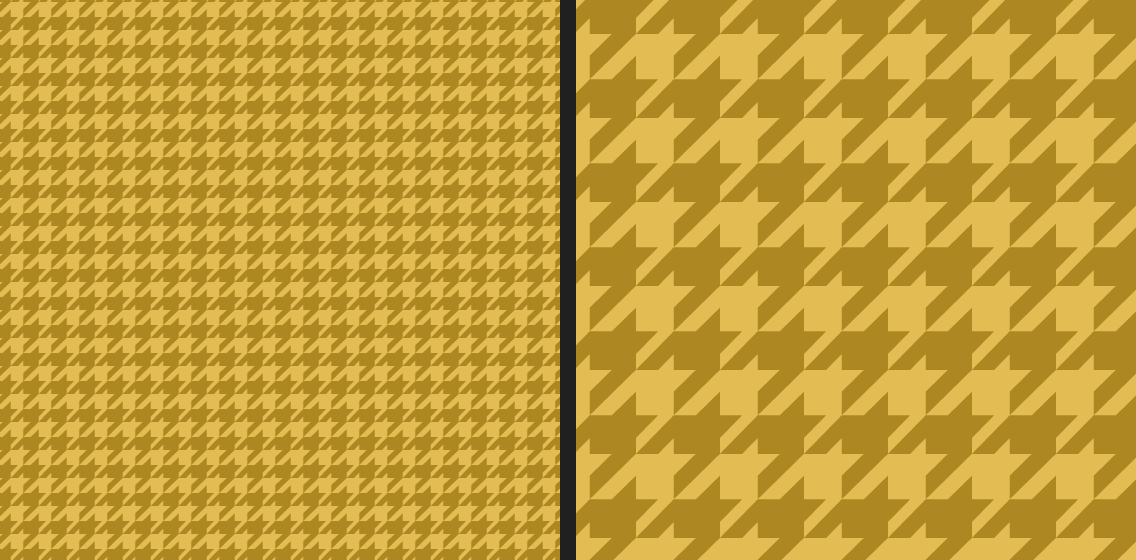
Left, the full canvas; right, a detail of the centre.
Give the GLSL for this pattern, as a WebGL 1 fragment shader.

```glsl
precision highp float;
// Two-tone gold houndstooth, 20 by 20 repeats, woven from dark and light bands.
// Where bands agree they form solid blocks; where they cross, a diagonal twill
// picks the upper thread. Edges are smoothed by averaging 4 by 4 subsamples.

uniform vec2 u_resolution;

// Returns 1 on light cloth and 0 on dark; cell has y pointing down.
float houndstooth(vec2 cell) {
    vec2 split = vec2(0.55, 0.54);
    vec2 phase = fract(cell - vec2(0.83, 0.07));
    vec2 second = step(split, phase);

    // Position inside the current band, 0 to 1 on both axes
    vec2 local = mix(phase / split, (phase - split) / (1.0 - split), second);
    float twill = fract(local.x + local.y);

    float columnLight = second.x;
    float rowLight = 1.0 - second.y;

    // Crossing bands: slanted legs and teeth
    float legsOnDarkColumn = 1.0 - step(0.48, twill);
    float legsOnDarkRow = step(0.59, twill);
    return mix(rowLight * legsOnDarkColumn,
               mix(legsOnDarkRow, 1.0, rowLight), columnLight);
}

void main() {
    // Average the coverage over the pixel
    float light = 0.0;
    for (int j = 0; j < 4; j++) {
        for (int i = 0; i < 4; i++) {
            vec2 offset = (vec2(float(i), float(j)) + 0.5) / 4.0 - 0.5;
            vec2 uv = (gl_FragCoord.xy + offset) / u_resolution;
            light += houndstooth(20.0 * vec2(uv.x, 1.0 - uv.y)) / 16.0;
        }
    }

    vec3 darkGold = vec3(0.68, 0.53, 0.13);
    vec3 paleGold = vec3(0.89, 0.74, 0.33);
    gl_FragColor = vec4(mix(darkGold, paleGold, light), 1.0);
}
```
